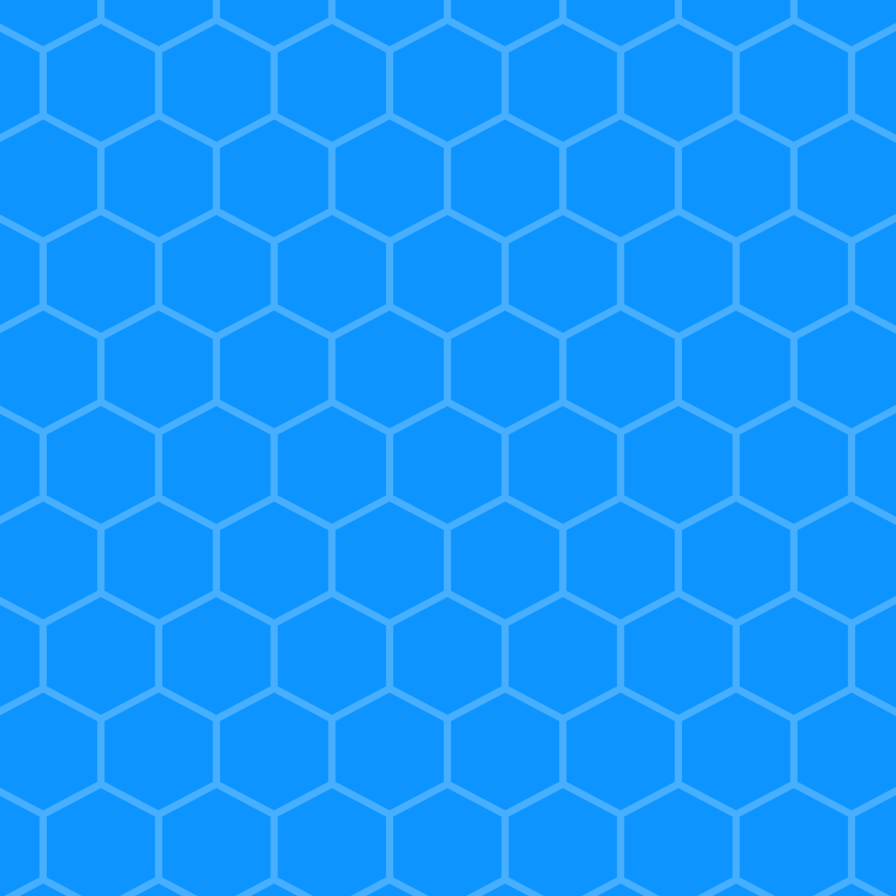
This pattern is drawn by a Shadertoy shader. Its source:

```glsl
const vec3 FILL_BLUE = vec3(0.05, 0.58, 1.00);
const vec3 LINE_BLUE = vec3(0.28, 0.685, 0.995);

const float CELL_WIDTH = 0.1289;     // distance between upright edges
const float EDGE_HEIGHT = 0.0726;    // length of an upright edge
const float SLANT_RISE = 0.0340;     // climb of a slanted edge
const float LINE_WIDTH = 0.0081;
const vec2 CELL_CENTRE = vec2(0.1126, 0.0547);

// Inner distance to the border of an upright hexagon, positive inside
float hexagonInset(vec2 p, float halfWidth, float halfEdge, float rise) {
    p = abs(p);
    vec2 slantNormal = normalize(vec2(rise, halfWidth));
    float slant = dot(slantNormal, vec2(halfWidth, halfEdge) - p);
    return min(halfWidth - p.x, slant);
}

// Offset from the nearest point of a rectangular lattice
vec2 latticeOffset(vec2 p, vec2 period) {
    return p - period * floor(p / period + 0.5);
}

// Two interleaved lattices make the staggered rows
float honeycombInset(vec2 p, float width, float edge, float rise) {
    vec2 period = vec2(width, 2.0 * (edge + rise));
    float inset = -1.0;
    for (int row = 0; row < 2; row++) {
        vec2 local = latticeOffset(p - 0.5 * float(row) * period, period);
        inset = max(inset, hexagonInset(local, 0.5 * width, 0.5 * edge, rise));
    }
    return inset;
}

// Antialiased coverage of a line centred on distance zero
float lineCoverage(float dist, float width, float pixel) {
    return 1.0 - smoothstep(-0.8 * pixel, 0.8 * pixel, dist - 0.5 * width);
}

void mainImage(out vec4 fragColor, in vec2 fragCoord) {
    float pixel = 1.0 / iResolution.y;
    vec2 uv = fragCoord * pixel;
    float inset = honeycombInset(uv - CELL_CENTRE, CELL_WIDTH, EDGE_HEIGHT, SLANT_RISE);
    float line = lineCoverage(inset, LINE_WIDTH, pixel);
    fragColor = vec4(mix(FILL_BLUE, LINE_BLUE, line), 1.0);
}
```
